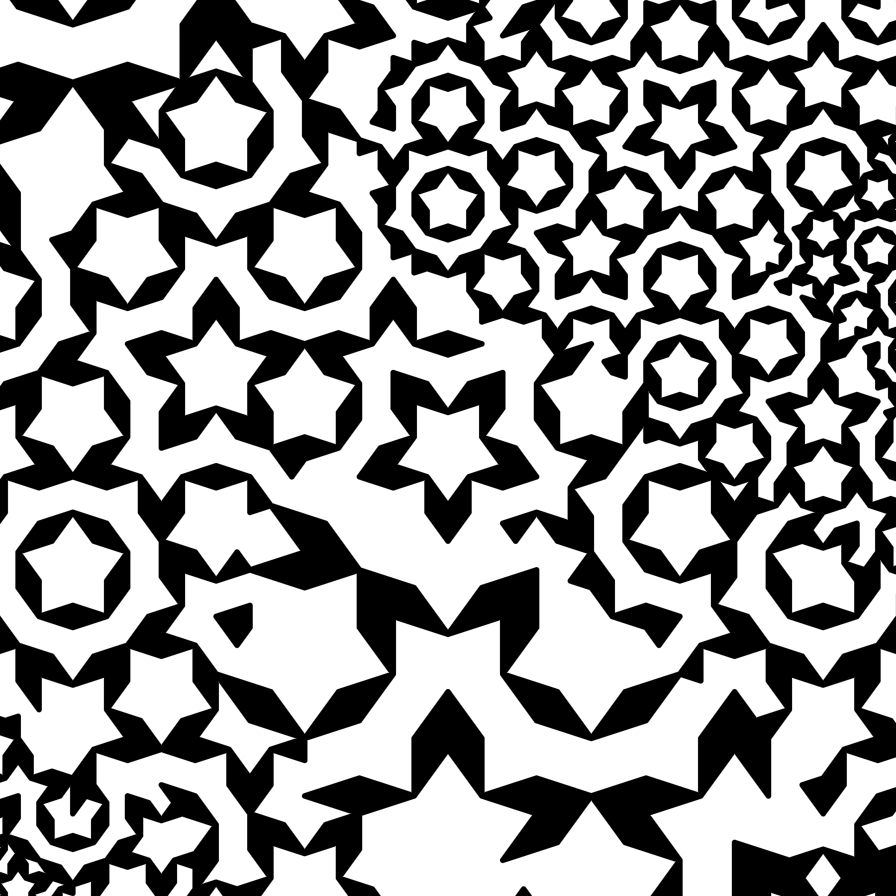
A Shadertoy shader for this pattern:

```glsl
// Penrose rhomb tiling whose grain varies across the canvas: half-rhombs are
// split by the golden ratio until a smooth field says they are fine enough.
// Thin rhombs are inked black with a small outline, fat rhombs stay white.

const vec3 INK = vec3(0.0);
const vec3 PAPER = vec3(1.0);
const float PHI = 1.618034;
const float WHEEL_RADIUS = 1.865;   // size of the ten starting triangles
const float OUTLINE = 0.0031;       // ink spread around the thin rhombs
const int MIN_LEVEL = 7;            // coarsest grain
const int MAX_LEVEL = 10;           // finest grain
const float MEAN_DETAIL = 8.4;
const float DETAIL_NOISE = 0.4;
const float NOISE_SCALE = 8.0;
const int STACK_SIZE = 24;
const int MAX_STEPS = 400;

struct Tile { vec2 a, b, c; bool thin; int level; };

Tile stack[STACK_SIZE];
int top = 0;

vec2 gradientAt(vec2 cell) {
    vec2 h = vec2(dot(cell, vec2(127.1, 311.7)), dot(cell, vec2(269.5, 183.3)));
    return 2.0 * fract(sin(h) * 43758.55) - 1.0;
}

float gradientNoise(vec2 p) {
    vec2 i = floor(p), f = fract(p);
    vec2 u = f * f * f * (f * (f * 6.0 - 15.0) + 10.0);
    vec2 e = vec2(1.0, 0.0);
    float low = mix(dot(gradientAt(i), f),
                    dot(gradientAt(i + e.xy), f - e.xy), u.x);
    float high = mix(dot(gradientAt(i + e.yx), f - e.yx),
                     dot(gradientAt(i + e.xx), f - e.xx), u.x);
    return mix(low, high, u.y);
}

// Wanted subdivision level: finer upwards, to the right and at lower left
float detailField(vec2 p) {
    float rise = 0.9 * sin(5.0 * p.y);
    float sides = (1.4 * p.x + 3.0 * p.x * p.x) * cos(3.0 * p.y);
    float leftTwist = 10.0 * p.y * min(p.x, 0.0);
    return MEAN_DETAIL + rise + sides + leftTwist
         + DETAIL_NOISE * gradientNoise(p * NOISE_SCALE);
}

float cross2(vec2 u, vec2 v) { return u.x * v.y - u.y * v.x; }

// x: squared distance to the edge, y: signed side of the edge
vec2 edgeDistance(vec2 p, vec2 from, vec2 to, float winding) {
    vec2 e = to - from, v = p - from;
    vec2 q = v - e * clamp(dot(v, e) / dot(e, e), 0.0, 1.0);
    return vec2(dot(q, q), winding * cross2(v, e));
}

float triangleDistance(vec2 p, Tile t) {
    float winding = sign(cross2(t.b - t.a, t.a - t.c));
    vec2 d = min(min(edgeDistance(p, t.a, t.b, winding),
                     edgeDistance(p, t.b, t.c, winding)),
                     edgeDistance(p, t.c, t.a, winding));
    return -sqrt(d.x) * sign(d.y);
}

// Keep only triangles that can reach the point
void pushNear(vec2 p, Tile t, float reach) {
    if (top < STACK_SIZE && triangleDistance(p, t) < reach) stack[top++] = t;
}

void split(vec2 p, Tile t, float reach) {
    int next = t.level + 1;
    if (t.thin) {
        vec2 cut = t.a + (t.b - t.a) / PHI;
        pushNear(p, Tile(t.c, cut, t.b, true, next), reach);
        pushNear(p, Tile(cut, t.c, t.a, false, next), reach);
    } else {
        vec2 side = t.b + (t.a - t.b) / PHI;
        vec2 base = t.b + (t.c - t.b) / PHI;
        pushNear(p, Tile(base, t.c, t.a, false, next), reach);
        pushNear(p, Tile(side, base, t.b, false, next), reach);
        pushNear(p, Tile(base, side, t.a, true, next), reach);
    }
}

// The base midpoint is shared by both halves of a rhomb
bool isFineEnough(Tile t) {
    if (t.level < MIN_LEVEL) return false;
    if (t.level >= MAX_LEVEL) return true;
    return float(t.level) + 1.0 > detailField(0.5 * (t.b + t.c));
}

vec2 spoke(int k) {
    float angle = radians(36.0 * float(k) - 90.0);
    return WHEEL_RADIUS * vec2(cos(angle), sin(angle));
}

void mainImage(out vec4 fragColor, in vec2 fragCoord) {
    vec2 p = (fragCoord - 0.5 * iResolution.xy) / iResolution.y;
    float pixel = 1.0 / iResolution.y;
    float reach = OUTLINE + 2.0 * pixel;
    float inkDistance = reach;

    // Walk down each mirrored wedge of the wheel, measuring thin leaves
    for (int k = 0; k < 10; k++) {
        int odd = k % 2;
        top = 0;
        pushNear(p, Tile(vec2(0.0), spoke(k + 1 - odd), spoke(k + odd), true, 0), reach);
        for (int n = 0; n < MAX_STEPS && top > 0; n++) {
            Tile t = stack[--top];
            if (!isFineEnough(t)) split(p, t, reach);
            else if (t.thin) inkDistance = min(inkDistance, triangleDistance(p, t));
        }
    }

    float paper = smoothstep(-0.75 * pixel, 0.75 * pixel, inkDistance - OUTLINE);
    fragColor = vec4(mix(INK, PAPER, paper), 1.0);
}
```
